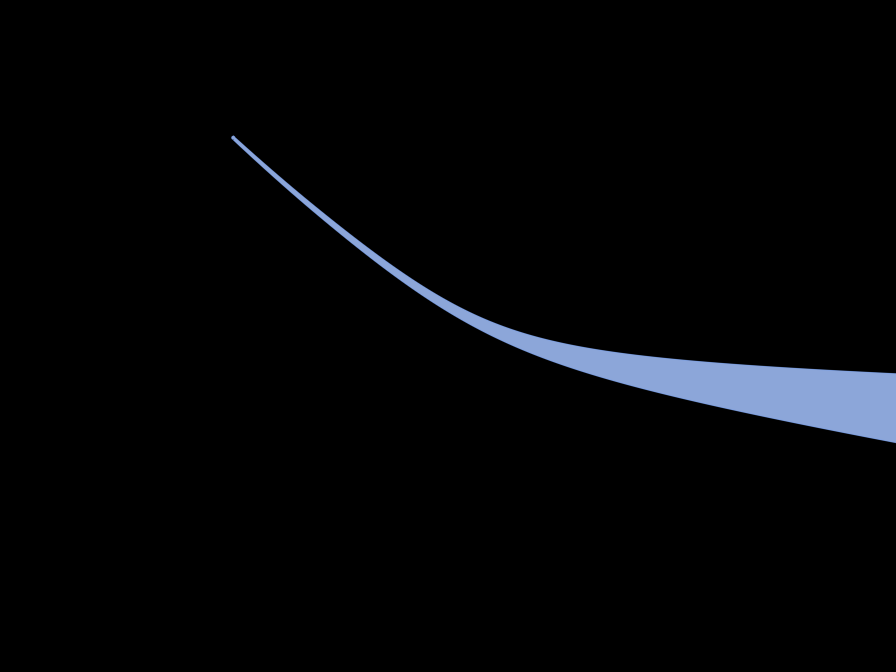
Write a Shadertoy shader that draws this background.

```glsl
// A pale blue ribbon on black, sweeping down from a fine tip and widening to the right.
#define ASPECT (4.0 / 3.0)
#define FILL_COLOR vec3(0.55, 0.65, 0.85)
#define RIM_COLOR vec3(0.48, 0.62, 0.89)
#define RIM_WIDTH 0.0022
#define TIP vec2(0.3472, 0.7950)
#define TIP_RADIUS 0.0030
#define TIP_LIFT 0.0028
#define TIP_REACH 0.1215

// Hyperbolic bend between two straight slopes: returns height and slope at x.
vec2 bend(float x, vec2 centre, float tilt, float opening, float softness) {
    float u = x - centre.x;
    float r = sqrt(u * u + softness * softness);
    return vec2(centre.y + tilt * u + opening * r, tilt + opening * u / r);
}

// Signed distance to the ribbon, negative inside.
float ribbon(vec2 p) {
    vec2 upper = bend(p.x, vec2(0.7031, 0.4514), -0.47, 0.44, 0.1875);
    vec2 lower = bend(p.x, vec2(0.6927, 0.4356), -0.56, 0.39, 0.2170);

    // Slight upward curl near the tip
    float curl = clamp(1.0 - (p.x - TIP.x) / TIP_REACH, 0.0, 1.0);
    float y = p.y - TIP_LIFT * curl * curl;

    float above = (y - upper.x) * inversesqrt(1.0 + upper.y * upper.y);
    float below = (lower.x - y) * inversesqrt(1.0 + lower.y * lower.y);
    float body = max(max(above, below), TIP.x - p.x);
    float cap = length(p - TIP) - TIP_RADIUS;
    return min(body, cap);
}

void mainImage(out vec4 fragColor, in vec2 fragCoord) {
    vec2 p = fragCoord / iResolution.xy * vec2(ASPECT, 1.0);
    float pixel = 1.0 / iResolution.y;
    float d = ribbon(p);

    // Fill with a faint bluer rim, smoothed over one pixel
    float coverage = 1.0 - smoothstep(-0.7 * pixel, 0.7 * pixel, d);
    float rim = smoothstep(-RIM_WIDTH, 0.0, d);
    vec3 color = mix(FILL_COLOR, RIM_COLOR, rim) * coverage;

    fragColor = vec4(color, 1.0);
}
```
